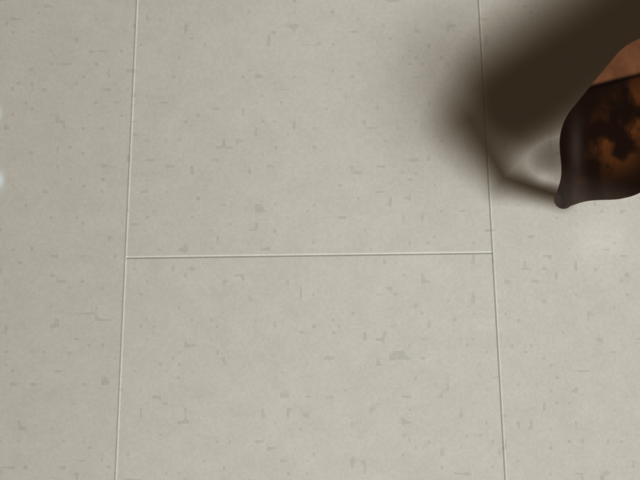
Reproduce this texture procedurally as a Shadertoy shader.

```glsl
// Pale stone floor tiles with fine joints, a glazed brown vessel and its soft shadow.

const vec3 STONE_DIM = vec3(0.655, 0.635, 0.585);
const vec3 STONE_LIT = vec3(0.75, 0.735, 0.685);
const vec3 SHADOW = vec3(0.165, 0.12, 0.075);
const vec3 GLAZE_DARK = vec3(0.10, 0.06, 0.04);
const vec3 GLAZE_WARM = vec3(0.33, 0.18, 0.08);
const vec3 FOOT_GREY = vec3(0.27, 0.23, 0.20);
const vec3 NECK_BROWN = vec3(0.43, 0.27, 0.18);

float hash(vec2 p) {
    vec3 q = fract(vec3(p.xyx) * 0.1031);
    q += dot(q, q.yzx + 33.33);
    return fract((q.x + q.y) * q.z);
}

float noise(vec2 p) {
    vec2 i = floor(p), f = fract(p);
    f = f * f * (3.0 - 2.0 * f);
    return mix(mix(hash(i), hash(i + vec2(1, 0)), f.x),
               mix(hash(i + vec2(0, 1)), hash(i + vec2(1, 1)), f.x), f.y);
}

float fbm(vec2 p) {
    float sum = 0.0, gain = 0.5;
    for (int i = 0; i < 4; i++) {
        sum += gain * noise(p);
        p = mat2(1.6, 1.2, -1.2, 1.6) * p + 7.3;
        gain *= 0.5;
    }
    return sum;
}

// Distance to a capsule whose radius runs from ra to rb
float taper(vec2 p, vec2 a, vec2 b, float ra, float rb) {
    vec2 ab = b - a;
    float h = clamp(dot(p - a, ab) / dot(ab, ab), 0.0, 1.0);
    return length(p - a - ab * h) - mix(ra, rb, h);
}

float smoothMin(float a, float b, float k) {
    float h = max(k - abs(a - b), 0.0) / k;
    return min(a, b) - 0.25 * h * h * k;
}

float glow(vec2 p, vec2 center, vec2 size) {
    vec2 q = (p - center) / size;
    return exp(-dot(q, q));
}

float stroke(float d, float halfWidth, float px) {
    return 1.0 - smoothstep(halfWidth - 0.5 * px, halfWidth + px, abs(d));
}

// Joint profile: pale edge on the positive side, dark line on the negative
vec3 joint(vec3 col, float d, float pale, float dark, float px) {
    col *= 1.0 - dark * stroke(d + 0.0018, 0.0012, px);
    return col * (1.0 + pale * stroke(d - 0.0012, 0.0014, px));
}

vec3 floorColor(vec2 p, float px) {
    // Columns widen toward the viewer; rows are staggered by half a tile
    float halfWidth = 0.4065 - 0.0505 * p.y;
    float u = (p.x - 0.6475 + 0.0055 * p.y) / halfWidth;
    float column = floor((u + 1.0) * 0.5);
    float v = p.y - 0.4635 - 0.0137 * (p.x - 0.266) + 0.6 * mod(column, 2.0);
    float across = (mod(u, 2.0) - 1.0) * halfWidth;
    float down = mod(v + 0.6, 1.2) - 0.6;
    float row = floor(v / 1.2);

    float light = smoothstep(-0.1, 0.9, 0.8 * p.x + 0.25 * (1.0 - p.y));
    vec3 col = mix(STONE_DIM, STONE_LIT, light);
    col *= 1.0 + 0.012 * (hash(vec2(column, row) + 9.0) - 0.5);
    col *= 1.0 + 0.045 * (fbm(p * 28.0) - 0.47) + 0.035 * (noise(p * 210.0) - 0.5);
    col *= 1.0 - 0.06 * smoothstep(0.84, 0.95, noise(p * 75.0));

    float rightSide = step(0.0, u);
    col = joint(col, across, mix(0.12, 0.06, rightSide), mix(0.13, 0.20, rightSide), px);
    col = joint(col, down, 0.12, 0.19, px);
    col += 0.035 * glow(p, vec2(1.25, 0.49), vec2(0.06, 0.05));
    float sparkle = glow(p, vec2(0.0, 0.625), vec2(0.009, 0.017))
                  + 0.5 * glow(p, vec2(0.0, 0.765), vec2(0.005, 0.014));
    return mix(col, vec3(0.78, 0.82, 0.83), 0.8 * min(sparkle, 1.0));
}

// Shadow sharpens toward the foot where the vessel meets the floor
float shadowAmount(vec2 p) {
    float d = taper(p, vec2(1.06, 0.80), vec2(1.37, 0.99), 0.12, 0.16);
    float tail = min(taper(p, vec2(0.98, 0.75), vec2(1.05, 0.63), 0.05, 0.025),
                     taper(p, vec2(1.05, 0.63), vec2(1.17, 0.59), 0.025, 0.017));
    d = smoothMin(d, tail, 0.06);
    float soft = mix(0.025, 0.12, smoothstep(0.0, 0.4, distance(p, vec2(1.16, 0.59))));
    float shade = 1.0 - smoothstep(-soft, soft, d);
    shade = max(shade, 0.4 * glow(p, vec2(1.0, 0.83), vec2(0.17, 0.16)));
    shade = max(shade, 0.65 * glow(p, vec2(1.15, 0.68), vec2(0.07)));
    return shade * (1.0 - 0.45 * glow(p, vec2(1.135, 0.63), vec2(0.022, 0.014)));
}

vec3 vesselColor(vec2 p, float depth, float neck) {
    float mottle = fbm(p * vec2(34.0, 26.0));
    float warm = smoothstep(0.015, 0.11, depth) * smoothstep(0.3, 0.68, mottle);
    vec3 col = mix(GLAZE_DARK, GLAZE_WARM, warm);
    float foot = 1.0 - smoothstep(0.58, 0.67, p.y + 0.3 * (p.x - 1.18));
    col = mix(col, FOOT_GREY * (0.6 + 0.6 * mottle), foot);
    col += 0.10 * glow(p, vec2(1.20, 0.69), vec2(0.014, 0.06));
    col = mix(col, NECK_BROWN * (0.65 + 0.6 * mottle), smoothstep(-0.004, 0.004, neck));
    return col * (1.0 - 0.6 * exp(-pow(neck / 0.005, 2.0)));
}

void mainImage(out vec4 fragColor, in vec2 fragCoord) {
    float px = 1.0 / iResolution.y;
    vec2 p = fragCoord * px;
    vec3 col = mix(floorColor(p, px), SHADOW, 0.94 * shadowAmount(p));

    // Vessel: round body narrowing to a small foot, with a banded neck
    float body = taper(p, vec2(1.281, 0.701), vec2(1.372, 0.809), 0.115, 0.117);
    float foot = taper(p, vec2(1.233, 0.644), vec2(1.174, 0.585), 0.062, 0.020);
    float d = smoothMin(body, foot, 0.03);
    float neck = p.y - 0.825 - 0.25 * (p.x - 1.255);
    col = mix(col, vesselColor(p, -d, neck), smoothstep(px, -px, d));
    fragColor = vec4(clamp(col, 0.0, 1.0), 1.0);
}
```
